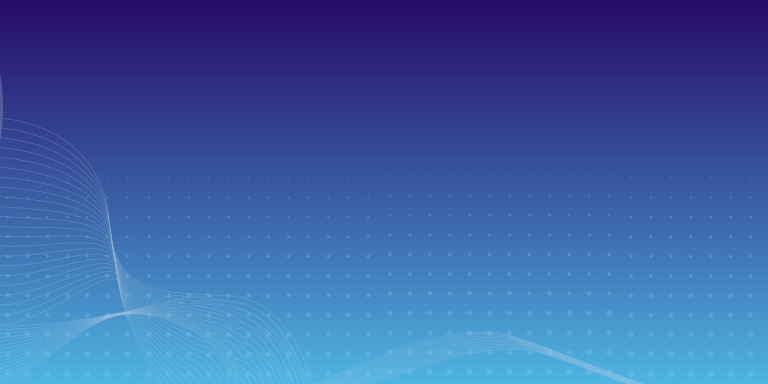
This background is drawn by a Shadertoy shader. Its source:

```glsl
float segmentDistance(vec2 p, vec2 a, vec2 b) {
    vec2 pa = p - a, ba = b - a;
    return length(pa - ba * clamp(dot(pa, ba) / dot(ba, ba), 0.0, 1.0));
}

// Point on a cubic curve whose control points are the matrix columns
vec2 cubic(mat4x2 curve, float t) {
    float u = 1.0 - t;
    return curve * vec4(u * u * u, 3.0 * u * u * t, 3.0 * u * t * t, t * t * t);
}

// Fine strands blended between two boundary curves
float ribbon(vec2 p, int count, mat4x2 first, mat4x2 last) {
    float pixel = 1.0 / iResolution.y;
    float clearSky = 1.0;
    for (int i = 0; i < count; i++) {
        mat4x2 curve = first + (last - first) * (float(i) / float(count - 1));

        // Skip strands whose control box is far away
        vec2 low = min(min(curve[0], curve[1]), min(curve[2], curve[3])) - 2.0 * pixel;
        vec2 high = max(max(curve[0], curve[1]), max(curve[2], curve[3])) + 2.0 * pixel;
        if (any(lessThan(p, low)) || any(greaterThan(p, high))) continue;

        float d = 1.0;
        vec2 start = curve[0];
        for (int k = 1; k <= 12; k++) {
            vec2 end = cubic(curve, float(k) / 12.0);
            d = min(d, segmentDistance(p, start, end));
            start = end;
        }
        clearSky *= 1.0 - 0.27 * clamp((0.0009 - d) / pixel + 0.5, 0.0, 1.0);
    }
    return 1.0 - clearSky;
}

// Tiled dot grid, growing towards the bottom
float dotGrid(vec2 p) {
    float pixel = 1.0 / iResolution.y;
    float tile = floor((p.x - 0.362) / 0.6276);
    float x = p.x - 0.388 - tile * 0.6276;
    float column = clamp(round(x / 0.0519), 0.0, 11.0);
    float top = 0.5365 + (tile == 1.0 ? 0.005 : 0.0);
    float row = clamp(round((top - p.y) / 0.051), 0.0, 10.0);
    float d = length(vec2(x - column * 0.0519, top - p.y - row * 0.051));
    float radius = 0.0018 + 0.00062 * row;
    return clamp((radius - d) / pixel + 0.5, 0.0, 1.0);
}

void mainImage(out vec4 fragColor, in vec2 fragCoord) {
    vec2 p = fragCoord / iResolution.y;

    // Indigo to sky blue
    float depth = 1.0 - p.y;
    vec3 color = mix(vec3(0.15, 0.04, 0.41), vec3(0.31, 0.71, 0.89), depth * (0.9 + 0.1 * depth));

    color = mix(color, vec3(0.50, 0.78, 0.93), 0.30 * dotGrid(p));

    float strands = 0.0;
    if (p.x < 0.85 && p.y < 0.82) {
        // Twisting upper ribbon
        strands = max(strands, ribbon(p, 22,
            mat4x2(0.0, 0.693, 0.182, 0.675, 0.276, 0.557, 0.284, 0.427),
            mat4x2(0.0, 0.154, 0.104, 0.154, 0.27, 0.30, 0.307, 0.271)));
        strands = max(strands, ribbon(p, 22,
            mat4x2(0.284, 0.427, 0.292, 0.219, 0.443, 0.240, 0.604, 0.229),
            mat4x2(0.307, 0.271, 0.32, 0.19, 0.35, 0.10, 0.43, -0.01)));
        strands = max(strands, ribbon(p, 22,
            mat4x2(0.604, 0.229, 0.716, 0.219, 0.781, 0.115, 0.82, -0.015),
            mat4x2(0.43, -0.01, 0.44, -0.03, 0.45, -0.05, 0.46, -0.07)));

        // Lower ribbon crossing beneath it
        strands = max(strands, ribbon(p, 16,
            mat4x2(0.0, 0.151, 0.117, 0.151, 0.221, 0.167, 0.326, 0.188),
            mat4x2(0.0, 0.0, 0.13, 0.047, 0.221, 0.177, 0.333, 0.182)));
        strands = max(strands, ribbon(p, 16,
            mat4x2(0.326, 0.188, 0.43, 0.214, 0.495, 0.234, 0.604, 0.229),
            mat4x2(0.333, 0.182, 0.445, 0.188, 0.573, 0.128, 0.625, -0.016)));
        strands = max(strands, ribbon(p, 16,
            mat4x2(0.604, 0.229, 0.716, 0.219, 0.781, 0.115, 0.82, -0.015),
            mat4x2(0.625, -0.016, 0.63, -0.03, 0.64, -0.05, 0.65, -0.06)));

        // Small arc at the left edge
        strands = max(strands, ribbon(p, 4,
            mat4x2(0.0, 0.805, 0.009, 0.75, 0.009, 0.69, 0.0, 0.635),
            mat4x2(-0.005, 0.80, 0.004, 0.75, 0.004, 0.69, -0.005, 0.64)));
    }
    if (p.x > 0.8 && p.y < 0.16) {
        // Low mound on the right
        strands = max(strands, ribbon(p, 14,
            mat4x2(0.81, -0.005, 0.964, 0.063, 1.146, 0.154, 1.302, 0.133),
            mat4x2(0.86, -0.02, 1.04, 0.0, 1.146, 0.10, 1.38, 0.089)));
        strands = max(strands, ribbon(p, 14,
            mat4x2(1.302, 0.133, 1.406, 0.109, 1.56, 0.036, 1.69, -0.005),
            mat4x2(1.38, 0.089, 1.48, 0.063, 1.56, 0.023, 1.667, -0.01)));
    }
    color = mix(color, vec3(0.72, 0.80, 0.88), min(strands, 0.65));

    fragColor = vec4(color, 1.0);
}
```
